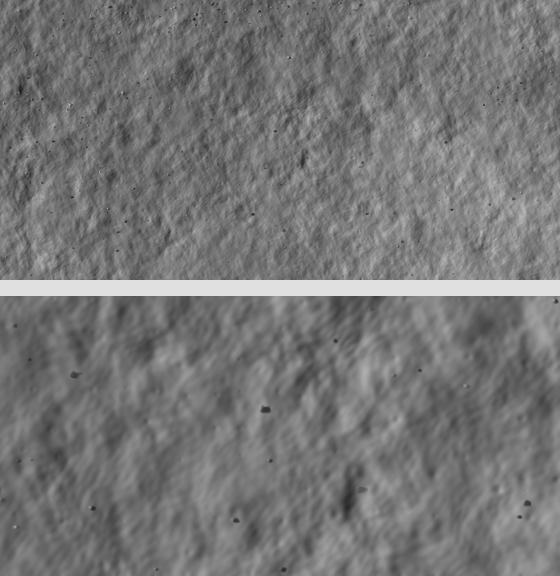
Top: the whole. Bottom: its middle third, enlarged.
A WebGL 1 fragment shader for this texture:

```glsl
precision highp float;
uniform vec2 u_resolution;

#define BASE_GREY 0.406
#define RELIEF 0.158
#define COARSEST 7.0
#define STREAK 0.72
#define STREAK_ANGLE 1.45
#define STREAK_SPREAD 0.5
#define WARP 0.012
#define MOTTLE 0.076
#define TO_LIGHT vec2(-0.95, 0.3)
#define ROCK_CELLS 22.0
#define DENT_CELLS 9.0

vec2 hash2(vec2 cell) {
  vec3 h = fract(cell.xyx * vec3(0.1031, 0.1030, 0.0973));
  h += dot(h, h.yzx + 33.33);
  return fract((h.xx + h.yz) * h.zy);
}

float cornerSlope(vec2 cell, vec2 corner, vec2 f) {
  return dot(hash2(cell + corner) * 2.0 - 1.0, f - corner);
}

float gradientNoise(vec2 p) {
  vec2 cell = floor(p), f = p - cell;
  vec2 w = f * f * f * (f * (f * 6.0 - 15.0) + 10.0);
  float low = mix(cornerSlope(cell, vec2(0.0), f), cornerSlope(cell, vec2(1.0, 0.0), f), w.x);
  float high = mix(cornerSlope(cell, vec2(0.0, 1.0), f), cornerSlope(cell, vec2(1.0), f), w.x);
  return mix(low, high, w.y);
}

// Coordinates stretched along a diagonal
vec2 streaked(vec2 p, float angle) {
  vec2 along = vec2(cos(angle), sin(angle));
  return vec2(dot(p, along) * STREAK, dot(p, vec2(-along.y, along.x)));
}

// Side-lit slopes, summed over octaves that lean to alternate sides
float relief(vec2 p) {
  float sum = 0.0, freq = COARSEST;
  vec2 bend = vec2(gradientNoise(p * 13.0 + 5.0), gradientNoise(p * 13.0 + 75.0));
  float rough = 1.0 + 0.9 * gradientNoise(p * 6.0 + 130.0);
  p += WARP * bend;
  for (int i = 0; i < 5; i++) {
    float k = float(i);
    float angle = STREAK_ANGLE + STREAK_SPREAD * (mod(k, 2.0) * 2.0 - 1.0);
    vec2 shift = vec2(41.3, 27.7) * (k + 1.0);
    float here = gradientNoise(streaked(p * freq, angle) + shift);
    float lit = gradientNoise(streaked(p * freq + TO_LIGHT * 0.45, angle) + shift);
    sum += (here - lit) * exp(-0.17 * (k - 2.1) * (k - 2.1));
    freq *= 2.0;
  }
  return sum * RELIEF * rough;
}

float patchAt(vec2 p, vec2 center, vec2 size) {
  vec2 d = (p - center) / size;
  return exp(-dot(d, d));
}

// Broad brightness of the ground, with mottles of falling size
float ground(vec2 p) {
  float grey = BASE_GREY + 0.055 * smoothstep(0.7, 1.7, p.x) + 0.05 * (1.0 - p.y);
  grey += 0.045 * patchAt(p, vec2(1.58, 0.42), vec2(0.28, 0.24));
  grey += 0.04 * patchAt(p, vec2(1.78, 0.28), vec2(0.12));
  grey -= 0.06 * patchAt(p, vec2(1.84, 0.66), vec2(0.15, 0.11));
  float freq = 3.3;
  for (int i = 0; i < 4; i++) {
    vec2 q = streaked(p * freq, STREAK_ANGLE + STREAK_SPREAD);
    grey += MOTTLE * (1.0 - 0.1 * float(i)) * gradientNoise(q + 90.0 - 23.0 * float(i));
    freq *= 2.3;
  }
  return grey;
}

// Scattered soft dents, shaded away from the light
float dents(vec2 p) {
  float sum = 0.0;
  for (int i = 0; i < 3; i++) {
    float k = float(i), cells = DENT_CELLS * (1.0 + k);
    vec2 q = p * cells + 17.3 * k, cell = floor(q);
    vec2 pick = hash2(cell + 210.0);
    vec2 d = q - cell - mix(vec2(0.3), vec2(0.7), hash2(cell + 150.0));
    float radius = mix(0.06, 0.14, pick.y);
    float shade = -dot(d, TO_LIGHT) / radius * exp(-dot(d, d) / (radius * radius));
    sum += shade * step(pick.x, 0.3) * mix(0.4, 1.0, pick.y);
  }
  return sum * 0.2;
}

// Rare rocks: a small lit face beside a soft dark shadow
float rocks(vec2 p, float grey) {
  float crowd = 0.015 + 0.4 * patchAt(p, vec2(0.85, 1.0), vec2(0.4, 0.09));
  crowd += 0.1 * patchAt(p, vec2(0.25, 0.65), vec2(0.3, 0.28));
  crowd += 0.1 * patchAt(p, vec2(1.84, 0.68), vec2(0.1));
  float soft = 0.0012 + 0.5 / u_resolution.y;
  for (int i = 0; i < 3; i++) {
    float k = float(i), cells = ROCK_CELLS * (1.0 + 0.7 * k);
    vec2 q = p * cells + 31.7 * k, cell = floor(q);
    vec2 pick = hash2(cell + 310.0), look = hash2(cell + 470.0);
    vec2 d = (q - cell - mix(vec2(0.25), vec2(0.75), hash2(cell + 390.0))) / cells;
    float radius = mix(0.002, 0.0065, look.x * look.x) / (1.0 + 0.2 * k);
    float present = step(pick.x, crowd);
    float rough = radius * 1.2 * gradientNoise(p * 130.0);
    float shadow = length(d * vec2(0.8, 1.1)) - radius + rough;
    float face = length(d - TO_LIGHT * radius * 1.3) - radius * 0.65 + rough;
    float dark = 1.0 - smoothstep(-soft, soft, shadow);
    float bright = 1.0 - smoothstep(-soft, soft, face);
    grey = mix(grey, 0.14, dark * present * mix(0.35, 0.95, look.y));
    grey = mix(grey, 0.8, bright * present * mix(0.1, 0.9, pick.y * pick.y));
  }
  return grey;
}

void main() {
  vec2 p = gl_FragCoord.xy / u_resolution.y;
  float grey = ground(p) + relief(p) + dents(p);
  gl_FragColor = vec4(vec3(clamp(rocks(p, grey), 0.0, 1.0)), 1.0);
}
```
